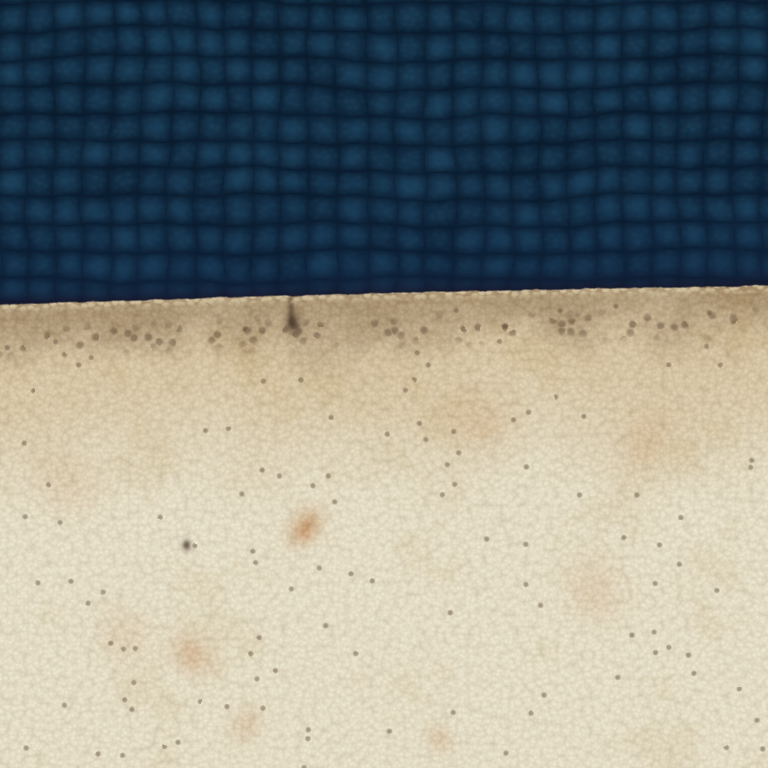
Write a WebGL 2 fragment shader that draws this texture.

```glsl
#version 300 es
precision highp float;
// Blue woven book cloth above a strip of aged, foxed paper.
// The cloth is a jittered plain weave; the paper is a depth gradient with
// cellular grain, layered-sine blotches, scattered specks and soft stains.
uniform vec2 u_resolution;
out vec4 fragColor;

const float PI = 3.14159;
const vec3 CLOTH_GAP = vec3(0.035, 0.105, 0.175);
const vec3 CLOTH_THREAD = vec3(0.095, 0.225, 0.325);
const vec3 CLOTH_SHEEN = vec3(0.13, 0.29, 0.37);
const vec3 PAPER_LIGHT = vec3(0.885, 0.855, 0.765);
const vec3 PAPER_WARM = vec3(0.825, 0.755, 0.625);
const vec3 PAPER_TAN = vec3(0.66, 0.575, 0.45);
const vec3 FIBRE = vec3(0.83, 0.77, 0.63);
const vec3 SPECK = vec3(0.36, 0.28, 0.21);
const vec3 RUST = vec3(0.70, 0.46, 0.25);

// Stains: centre, radius, strength
const vec4 STAINS[9] = vec4[9](
  vec4(0.395, 0.315, 0.020, 0.65), vec4(0.250, 0.150, 0.026, 0.38),
  vec4(0.160, 0.175, 0.035, 0.16), vec4(0.840, 0.425, 0.040, 0.24),
  vec4(0.770, 0.245, 0.040, 0.17), vec4(0.620, 0.450, 0.038, 0.20),
  vec4(0.320, 0.055, 0.022, 0.28), vec4(0.570, 0.040, 0.018, 0.25),
  vec4(0.085, 0.375, 0.042, 0.16));

vec2 hash2(vec2 p) {
  vec3 h = fract(p.xyx * vec3(0.1031, 0.1030, 0.0973));
  h += dot(h, h.yzx + 33.33);
  return fract((h.xx + h.yz) * h.zy);
}

// Distance to the nearest scattered point, and that point's random value
vec2 cellular(vec2 p) {
  vec2 cell = floor(p), nearest = vec2(9.0, 0.0);
  for (int j = -1; j <= 1; j++)
    for (int i = -1; i <= 1; i++) {
      vec2 c = cell + vec2(i, j);
      float d = length(c + hash2(c) - p);
      if (d < nearest.x) nearest = vec2(d, hash2(c + 71.0).x);
    }
  return nearest;
}

// Layered, turning sines, roughly -1 to 1
float blotches(vec2 p) {
  float sum = 0.0, amp = 0.55;
  for (int i = 0; i < 5; i++) {
    sum += amp * sin(p.x + 1.3 * sin(p.y * 0.8)) * cos(p.y + sin(p.x * 0.7));
    p = mat2(1.3, 1.2, -1.2, 1.3) * p + 2.7;
    amp *= 0.68;
  }
  return sum;
}

float softSpot(vec2 p, float radius) {
  return exp(-dot(p, p) / (radius * radius));
}

// Round specks on the share of cells given by density
float specks(vec2 p, float density, float radius) {
  vec2 c = cellular(p);
  return smoothstep(radius, radius * 0.3, c.x) * step(1.0 - density, c.y);
}

vec3 cloth(vec2 uv, float height) {
  vec2 sway = vec2(blotches(uv * 9.0), blotches(uv.yx * 8.0 + 4.0));
  vec2 q = uv * vec2(27.0, 28.0) + vec2(0.1, 0.14) + 0.23 * sway;
  vec2 id = floor(q), wave = abs(sin(PI * q));
  float over = mod(id.x + id.y, 2.0);
  float weft = pow(wave.y, 0.8) * mix(0.35, 1.0, wave.x);
  float warp = pow(wave.x, 0.8) * mix(0.25, 0.85, wave.y);
  float thread = mix(weft, mix(warp, weft, over), 0.45);
  float tone = thread * (0.75 + 0.4 * hash2(id).x) + 0.12 * blotches(uv * 24.0);
  vec3 col = mix(CLOTH_GAP, CLOTH_THREAD, clamp(tone * 1.1, 0.0, 1.2));
  float lint = 1.0 - cellular(uv * vec2(85.0, 110.0)).x;
  col = mix(col, CLOTH_SHEEN, 0.28 * thread * smoothstep(0.45, 0.9, lint));
  // Navy shade and a plum line where the cloth meets the paper
  col = mix(col, vec3(0.065, 0.145, 0.27), 0.45 * exp(-height * 12.0));
  return mix(col, vec3(0.09, 0.08, 0.15), 0.85 * exp(-height * 110.0));
}

vec3 paper(vec2 uv, float depth) {
  float patches = blotches(uv * 13.0);
  float aged = depth + 0.035 * patches;
  vec3 col = mix(PAPER_TAN, PAPER_WARM, smoothstep(0.0, 0.105, aged));
  col = mix(col, PAPER_LIGHT, smoothstep(0.06, 0.31, aged));
  col -= vec3(0.02, 0.03, 0.045) * smoothstep(0.1, 0.9, blotches(uv * 19.0 + 5.0));

  // Foxing
  for (int i = 0; i < 9; i++) {
    vec4 s = STAINS[i];
    vec2 p = uv - s.xy + 0.25 * s.z * vec2(blotches(uv * 60.0), patches);
    p.y += 0.35 * p.x * sin(float(i) * 2.0 - 1.0);
    col = mix(col, RUST, s.w * softSpot(p, s.z) * (0.75 + 0.25 * patches));
  }

  // Pressed-fibre grain at two scales
  float grain = 0.45 - cellular(uv * vec2(95.0, 120.0)).x;
  grain += 0.8 * (0.45 - cellular(uv * 190.0 + 9.0).x);
  col += vec3(0.075, 0.08, 0.085) * grain;

  // Scattered dirt, densest in a band under the edge
  float band = softSpot(vec2(depth - 0.048, 0.0), 0.018);
  col = mix(col, SPECK, 0.5 * band * specks(uv * 75.0, 0.28, 0.55));
  col = mix(col, SPECK, 0.45 * specks(uv * 65.0 + 17.0, 0.045, 0.32));
  float darkSpot = softSpot((uv - vec2(0.243, 0.290)) * vec2(1.3, 1.0), 0.007);
  float nick = softSpot((uv - vec2(0.381, 0.579)) * vec2(1.4, 1.0), 0.012);
  float tear = softSpot((uv - vec2(0.379, 0.600)) * vec2(4.0, 1.0), 0.018);
  col = mix(col, SPECK * 0.8, clamp(0.8 * nick + 0.55 * tear + 0.75 * darkSpot, 0.0, 0.9));

  // Pale torn fibres along the rim
  float frayed = smoothstep(0.65, 0.2, cellular(uv * vec2(95.0, 130.0) + 31.0).x);
  return mix(col, FIBRE, frayed * 0.85 * smoothstep(0.013, 0.002, depth));
}

void main() {
  vec2 uv = gl_FragCoord.xy / u_resolution;
  float edge = 0.603 + 0.036 * uv.x - 0.011 * uv.x * uv.x;
  edge += 0.0012 * blotches(vec2(uv.x * 90.0, 1.0));
  float height = uv.y - edge;
  float blend = max(0.0016, 0.8 / u_resolution.y);
  float isCloth = smoothstep(-blend, blend, height);
  vec3 col = mix(paper(uv, max(-height, 0.0)), cloth(uv, max(height, 0.0)), isCloth);
  fragColor = vec4(clamp(col, 0.0, 1.0), 1.0);
}
```
